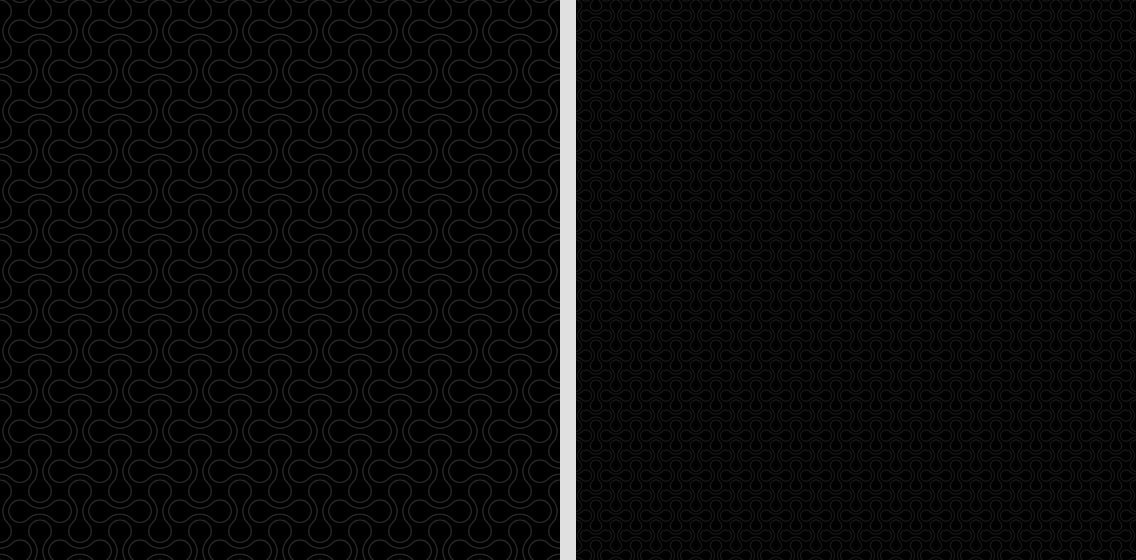
Left: one tile. Right: repeated 2 by 2.
Reproduce this pattern procedurally as a three.js fragment shader.

```glsl
// Thin grey outlines of interlocking dumbbells, lying and standing by turns, on black.
// The plane is cut into diamonds whose corners are the bulb centres; every
// outline is then a circular arc about one of those corners.

#define REPEATS 7.0                // periods across and up, two cells each
#define ROW_SHIFT 0.22             // height of the lowest row, in cells
#define BULB_RADIUS 0.28           // in cells
#define LINE_HALF_WIDTH 0.0145     // in cells
#define LINE_SOFTNESS 0.0145       // in cells
#define LINE_COLOR vec3(0.18)
#define GROUND_COLOR vec3(0.0)

varying vec2 vUv;

// Bulb centres are sqrt(0.5) apart, so neck arcs meet bulb arcs tangentially.
const float NECK_RADIUS = 0.70710678 - BULB_RADIUS;

bool isEven(float n) {
  return fract(n * 0.5) < 0.25;
}

// Distance to the nearest outline, in cells.
float outlineDistance(vec2 p) {
  // Diamond tile that holds p, and the position within it
  vec2 tile = floor(vec2(p.x + p.y, p.x - p.y) + 0.5);
  vec2 center = 0.5 * vec2(tile.x + tile.y, tile.x - tile.y);
  vec2 local = abs(p - center);

  float toSide = length(local - vec2(0.5, 0.0));
  float toTop = length(local - vec2(0.0, 0.5));

  // Gap between four dumbbells: bulb arcs about every corner
  if (!isEven(tile.x + tile.y)) {
    return min(abs(toSide - BULB_RADIUS), abs(toTop - BULB_RADIUS));
  }

  // Neck: its own arcs and the neighbouring bulbs share their centres
  float toNeighbor = isEven(tile.x) ? toTop : toSide;
  return min(abs(toNeighbor - BULB_RADIUS), abs(toNeighbor - NECK_RADIUS));
}

void main() {
  vec2 cell = vUv * REPEATS * 2.0 - vec2(0.0, ROW_SHIFT);
  float line = 1.0 - smoothstep(LINE_HALF_WIDTH - LINE_SOFTNESS,
                                LINE_HALF_WIDTH + LINE_SOFTNESS,
                                outlineDistance(cell));
  gl_FragColor = vec4(mix(GROUND_COLOR, LINE_COLOR, line), 1.0);
}
```
